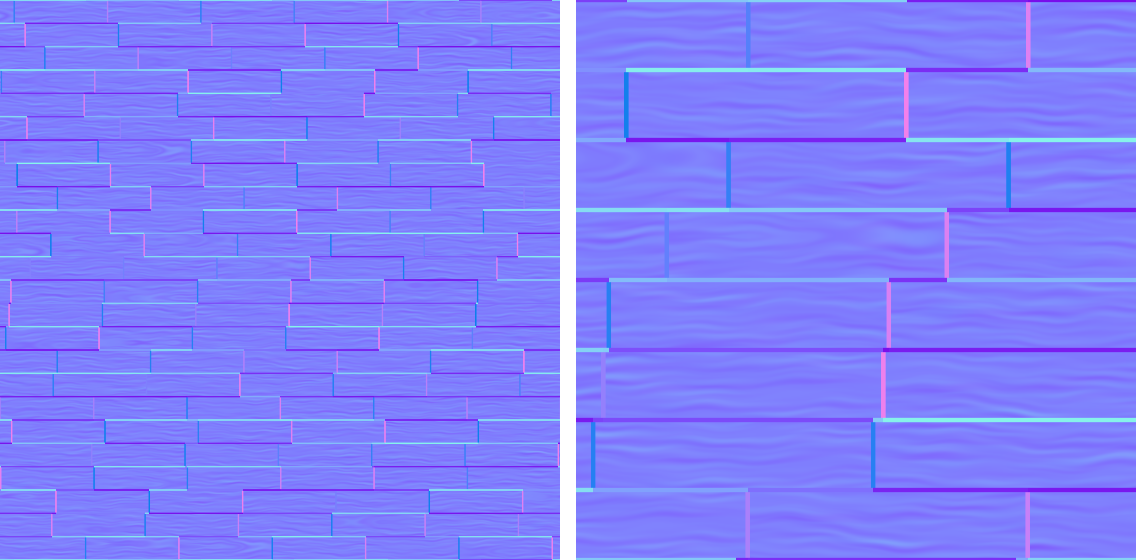
Left: the whole. Right: its middle third, enlarged.
Reproduce this texture map procedurally as a WebGL 2 fragment shader.

```glsl
#version 300 es
precision highp float;

uniform vec2 u_resolution;
out vec4 fragColor;

const vec2 PLANKS = vec2(6.0, 24.0);

float hash(vec2 p) {
    return fract(sin(dot(p, vec2(127.1, 311.7))) * 43758.547);
}

// Each course of planks slides sideways by its own amount.
float courseShift(float row) {
    return hash(vec2(mod(row, PLANKS.y), 41.0));
}

float plankHeight(float col, float row) {
    return hash(mod(vec2(col, row), PLANKS) + 3.0);
}

// Slope of a step between two planks, steep even for small steps.
float stepTilt(float before, float after) {
    float drop = before - after;
    return 1.08 * drop / (abs(drop) + 0.16);
}

float seamMask(float dist) {
    float soft = 0.5 / u_resolution.y;
    return 1.0 - smoothstep(0.00135 - soft, 0.00135 + soft, dist);
}

// Cellular noise: slope of soft ridges and pits scattered one per cell.
vec2 fibreSlope(vec2 p) {
    vec2 cell = floor(p);
    vec2 slope = vec2(0.0);
    for (int j = -1; j <= 1; j++) {
        for (int i = -1; i <= 1; i++) {
            vec2 c = cell + vec2(i, j);
            vec2 d = p - c - vec2(hash(c), hash(c + 19.3));
            float falloff = max(0.0, 1.0 - dot(d, d));
            slope += d * falloff * falloff * (hash(c + 57.1) * 2.0 - 1.0);
        }
    }
    return slope;
}

vec2 woodGrain(vec2 local, vec2 id) {
    float seed = hash(id + 71.0);
    float phase = seed * 40.0;
    vec2 q = local - vec2(hash(id + 5.0), 0.2 + 0.6 * hash(id + 9.0));

    // A few planks show arched rings instead of straight grain.
    float v = seed > 0.82 ? length(vec2(q.x * 0.25, q.y)) : q.y;
    v += 0.05 * sin(local.x * 5.0 + phase)
       + 0.025 * sin(local.x * 13.0 + local.y * 4.0 + phase * 1.7)
       + 0.012 * sin(local.x * 29.0 - local.y * 7.0 + phase * 2.3);

    vec2 p = vec2(local.x, v) + floor(seed * 90.0);
    vec2 fine = fibreSlope(p * vec2(4.0, 10.0));
    vec2 broad = fibreSlope(p * vec2(2.0, 5.0) + 31.0);
    return (0.4 * fine + 0.16 * broad) * vec2(0.12, 1.0);
}

void main() {
    vec2 grid = gl_FragCoord.xy / u_resolution * PLANKS;
    float row = floor(grid.y);
    float x = grid.x + courseShift(row);
    float col = floor(x);

    vec2 tilt = woodGrain(vec2(x - col, grid.y - row), mod(vec2(col, row), PLANKS));
    tilt.y -= 0.008;

    // End joints between planks of one course
    float joint = round(x);
    float endTilt = stepTilt(plankHeight(joint - 1.0, row), plankHeight(joint, row));
    float endMask = seamMask(abs(x - joint) / PLANKS.x);
    tilt = mix(tilt, vec2(endTilt, 0.0), endMask);

    // Long seams between courses
    float edge = round(grid.y);
    float below = plankHeight(floor(grid.x + courseShift(edge - 1.0)), edge - 1.0);
    float above = plankHeight(floor(grid.x + courseShift(edge)), edge);
    float longMask = seamMask(abs(grid.y - edge) / PLANKS.y);
    tilt = mix(tilt, vec2(0.0, stepTilt(below, above)), longMask);

    // Pack the surface direction into colour
    tilt.x += 0.06 * tilt.y;
    vec3 normal = vec3(tilt, 0.985 - 0.18 * dot(tilt, tilt));
    fragColor = vec4(clamp(0.5 + 0.5 * normal, 0.0, 1.0), 1.0);
}
```
